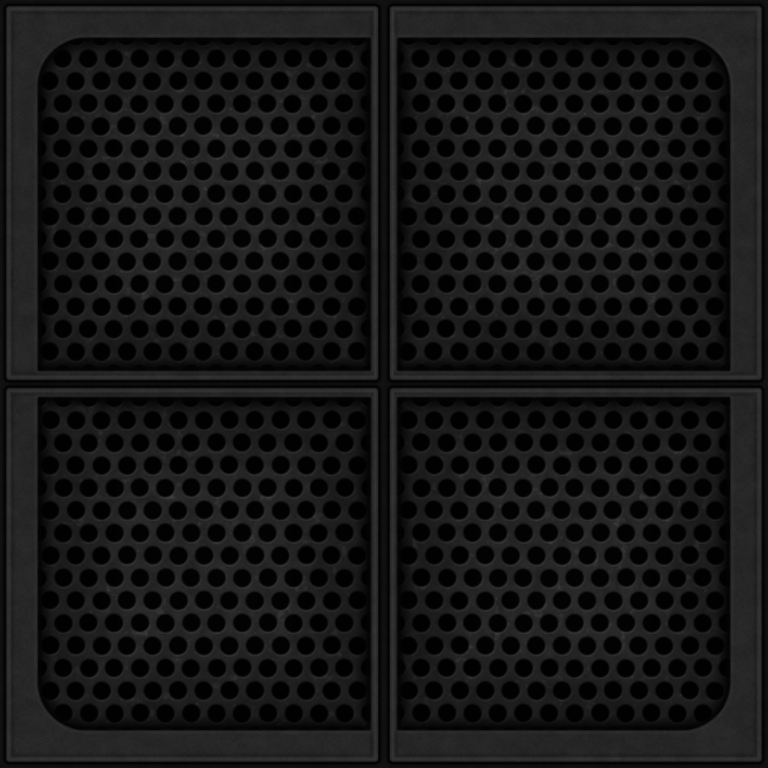
Write a three.js fragment shader that draws this texture.

```glsl
// Four dark metal grille panels, two by two, each a bevelled frame around a recessed
// sheet of staggered round holes. Folding about the centre gives the frames by distance
// functions; row and column rounding gives the holes; value noise adds grime and scuffs.
// Lengths are in percent of the canvas.
varying vec2 vUv;

const vec2 HOLE_PITCH = vec2(3.33, 2.935);
const float HOLE_RADIUS = 1.17;
const float SOFT = 0.11;
const vec3 GAP_COLOR = vec3(0.065);
const vec3 GROOVE_COLOR = vec3(0.015);
const vec3 FRAME_COLOR = vec3(0.148, 0.149, 0.149);
const vec3 SHEET_COLOR = vec3(0.145);
const vec3 HOLE_COLOR = vec3(0.006);

float hash(vec2 p) {
  vec3 q = fract(vec3(p.xyx) * 0.1031);
  q += dot(q, q.yzx + 33.33);
  return fract((q.x + q.y) * q.z);
}

float noise(vec2 p) {
  vec2 i = floor(p);
  vec2 f = fract(p);
  f = f * f * (3.0 - 2.0 * f);
  return mix(mix(hash(i), hash(i + vec2(1.0, 0.0)), f.x),
             mix(hash(i + vec2(0.0, 1.0)), hash(i + 1.0), f.x), f.y);
}

float fbm(vec2 p) {
  float sum = 0.0;
  float amp = 0.5;
  for (int i = 0; i < 4; i++) {
    sum += amp * noise(p);
    p = p * 2.07 + 17.3;
    amp *= 0.5;
  }
  return sum;
}

// Signed distance to a rounded box given by its two corners
float boxDistance(vec2 p, vec2 lo, vec2 hi, float radius) {
  vec2 d = abs(p - 0.5 * (lo + hi)) - 0.5 * (hi - lo) + radius;
  return length(max(d, 0.0)) + min(max(d.x, d.y), 0.0) - radius;
}

float fill(float d) {
  return 1.0 - smoothstep(-SOFT, SOFT, d);
}

float line(float d, float width) {
  return exp(-d * d / (width * width));
}

// Offset from the nearest hole centre in a staggered grid
vec2 holeOffset(vec2 p, vec2 anchor) {
  vec2 g = (p - anchor) / HOLE_PITCH;
  float row = floor(g.y + 0.5);
  float shift = 0.5 * mod(row, 2.0);
  float column = floor(g.x - shift + 0.5);
  vec2 cell = vec2(column, row) + anchor;
  vec2 jitter = vec2(hash(cell), hash(cell + 9.1)) - 0.5;
  return (g - vec2(column + shift, row)) * HOLE_PITCH - 0.12 * jitter;
}

// Perforated sheet, shaded by its depth inside the window
vec3 sheet(vec2 p, vec2 anchor, float depth, float grime) {
  vec2 h = holeOffset(p, anchor);
  float dist = length(h) - HOLE_RADIUS;
  float facing = dot(h / max(length(h), 0.01), vec2(0.35, -0.94));
  float scuff = smoothstep(0.6, 0.85, fbm(p * 0.85 + 41.0));
  vec3 color = SHEET_COLOR * (0.72 + 0.55 * grime);
  color += 0.07 * scuff;
  color *= 0.72 + 0.28 * smoothstep(0.0, 0.4, dist);
  color += line(dist - 0.17, 0.14) * (0.012 + 0.055 * max(facing, 0.0));
  color = mix(color, HOLE_COLOR, 1.0 - smoothstep(-0.2, 0.13, dist));
  float shadow = 0.3 + 0.42 * smoothstep(0.5, 2.2, depth) + 0.3 * smoothstep(1.0, 13.0, depth);
  return color * shadow;
}

// Frame face with a pale outer bevel and fine grain
vec3 frame(vec2 p, float edge, float grime) {
  float grain = hash(floor(p * 5.12)) - 0.5;
  vec3 color = FRAME_COLOR * (0.82 + 0.36 * grime) + 0.012 * grain;
  color += 0.045 * line(edge + 0.48, 0.22);
  color -= 0.025 * line(edge + 0.95, 0.25);
  return color;
}

void main() {
  vec2 p = vUv * 100.0;
  vec2 q = abs(p - 50.0);
  bool upper = p.y > 50.0;
  float grime = fbm(p * 0.6) * 0.7 + fbm(p * 2.6 + 8.0) * 0.35;

  // Panel outline, and a window rounded only at the outer corner of the canvas
  float panel = boxDistance(q, vec2(0.65, 0.42), vec2(49.3), 0.55);
  float corner = min(q.x, q.y) > 23.4 ? 6.25 : 0.2;
  float window = boxDistance(q, vec2(1.75), vec2(45.05), corner);

  // Gaps between panels, with a dark groove around each one
  vec3 color = GAP_COLOR * (0.8 + 0.4 * grime);
  color = mix(color, GROOVE_COLOR, line(panel - 0.08, 0.24));
  color = mix(color, frame(p, panel, grime), fill(panel + 0.12));

  // Recessed sheet, with separate hole rows above and below
  vec2 anchor = upper ? vec2(44.79, 92.4) : vec2(46.52, 45.31);
  color += 0.025 * line(window - 0.3, 0.16);
  color = mix(color, sheet(p, anchor, -window, grime), fill(window));
  color = mix(color, GROOVE_COLOR, 0.85 * line(window + 0.25, 0.3));

  gl_FragColor = vec4(color, 1.0);
}
```
